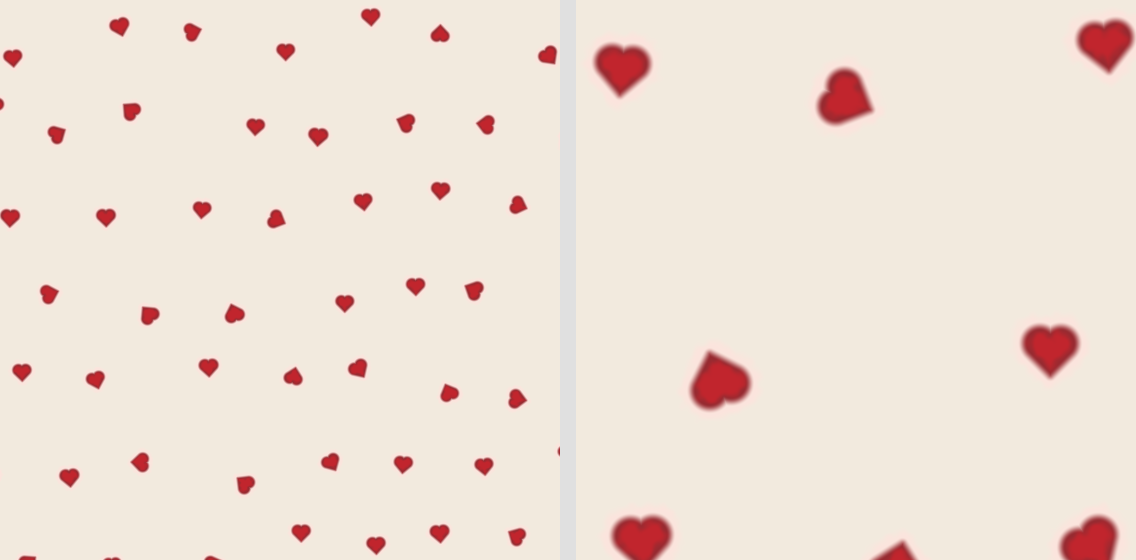
Left: the whole. Right: its middle third, enlarged.
Write a WebGL 1 fragment shader that draws this pattern.

```glsl
precision highp float;
// Small red hearts, some upright and some turned, scattered sparsely on warm cream.

uniform vec2 u_resolution;

#define CELLS 6.6          // grid cells across the canvas
#define JITTER 0.27        // largest shift from the cell centre, in cells
#define HEART_SIZE 0.0258  // scale of the unit heart
#define ROUNDING 0.06      // corner rounding, in unit hearts
#define EDGE_SOFT 0.0028   // half width of the blurred edge
#define HALO_WIDTH 0.0095  // reach of the faint blush around a heart
#define UPRIGHT_SHARE 0.36 // part of the hearts that stand upright
#define MOTTLE_SCALE 210.0 // frequency of the uneven ink

const vec3 CREAM = vec3(0.949, 0.918, 0.871);
const vec3 BLUSH = vec3(0.985, 0.895, 0.865);
const vec3 RIM_RED = vec3(0.59, 0.165, 0.19);
const vec3 CORE_RED = vec3(0.755, 0.145, 0.175);

float hash(vec2 p) {
  return fract(sin(dot(p, vec2(127.1, 311.7))) * 43758.5453);
}

float valueNoise(vec2 p) {
  vec2 i = floor(p);
  vec2 f = fract(p);
  f = f * f * (3.0 - 2.0 * f);
  float low = mix(hash(i), hash(i + vec2(1.0, 0.0)), f.x);
  float high = mix(hash(i + vec2(0.0, 1.0)), hash(i + 1.0), f.x);
  return mix(low, high, f.y);
}

float dot2(vec2 v) { return dot(v, v); }

// Signed distance to a heart with its tip at the origin and its notch at (0, 1).
float heartDistance(vec2 p) {
  p.x = abs(p.x);
  if (p.x + p.y > 1.0) return length(p - vec2(0.25, 0.75)) - 0.35355;
  float nearest = min(dot2(p - vec2(0.0, 1.0)), dot2(p - 0.5 * max(p.x + p.y, 0.0)));
  return sqrt(nearest) * sign(p.x - p.y);
}

// Distance to the one heart in this cell; jitter keeps it inside the cell.
float scatteredHearts(vec2 uv) {
  vec2 grid = uv * CELLS + vec2(0.2, 0.35);
  grid.x += 0.5 * mod(floor(grid.y), 2.0);
  vec2 cell = floor(grid);
  vec2 shift = vec2(hash(cell + 3.7), hash(cell + 19.3)) * 2.0 - 1.0;
  vec2 p = (fract(grid) - 0.5 - JITTER * shift) / CELLS;

  float turn = hash(cell + 41.9) * 2.0 - 1.0;
  float angle = turn * (hash(cell + 67.1) < UPRIGHT_SHARE ? 0.12 : 3.1416);
  float c = cos(angle);
  float s = sin(angle);
  p = mat2(c, -s, s, c) * p;

  float size = HEART_SIZE * mix(0.95, 1.05, hash(cell + 83.5));
  return (heartDistance(p / size + vec2(0.0, 0.55)) - ROUNDING) * size;
}

void main() {
  float canvas = min(u_resolution.x, u_resolution.y);
  vec2 uv = gl_FragCoord.xy / canvas;
  float d = scatteredHearts(uv);
  float mottle = valueNoise(uv * MOTTLE_SCALE) - 0.5;

  // Cream ground with a faint, uneven blush around each heart
  float halo = 1.0 - smoothstep(0.3 * HALO_WIDTH, HALO_WIDTH, d + 0.004 * mottle);
  vec3 color = mix(CREAM, BLUSH, halo);

  // Darker rim, brighter mottled core
  float depth = smoothstep(0.001, 0.007, -d + 0.004 * mottle);
  vec3 ink = mix(RIM_RED, CORE_RED, depth);

  float soft = max(EDGE_SOFT, 0.75 / canvas);
  color = mix(color, ink, 1.0 - smoothstep(-soft, soft, d));
  gl_FragColor = vec4(color, 1.0);
}
```
